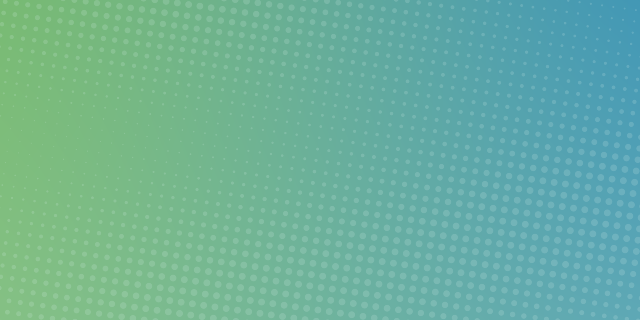
Give the GLSL for this background, as a WebGL 1 fragment shader.

```glsl
precision highp float;

uniform vec2 u_resolution;

const float DOT_SPACING = 0.03555;
const float DOT_TILT = -0.14;
const vec2 DOT_ANCHOR = vec2(1.289, 0.600);
const float MIN_RADIUS = 0.0006;
const float MAX_RADIUS = 0.0106;
const float DOT_OPACITY = 0.17;
const vec3 DOT_COLOR = vec3(0.86, 0.95, 0.93);

mat2 rotation(float angle) {
  float c = cos(angle);
  float s = sin(angle);
  return mat2(c, s, -s, c);
}

// Soft elliptical hill, 1 at its centre
float hill(vec2 p, vec2 center, vec2 spread) {
  vec2 q = (p - center) / spread;
  return exp(-dot(q, q));
}

// Quadratic blend from left through middle to right
vec3 blend3(vec3 left, vec3 middle, vec3 right, float t) {
  return mix(mix(left, middle, t), mix(middle, right, t), t);
}

// Green to teal to blue, paler towards the bottom
vec3 background(vec2 uv) {
  vec3 green = mix(vec3(0.52, 0.755, 0.52), vec3(0.47, 0.73, 0.45), uv.y);
  vec3 teal = mix(vec3(0.43, 0.70, 0.61), vec3(0.42, 0.685, 0.61), uv.y);
  vec3 blue = mix(vec3(0.37, 0.66, 0.71), vec3(0.26, 0.595, 0.71), uv.y);
  float t = mix(uv.x, smoothstep(0.0, 1.0, uv.x), 0.45);
  return blend3(green, teal, blue, t);
}

// Dots swell along the top, bottom and right, and fade in a left valley
float dotRadius(vec2 p) {
  float swell = hill(p, vec2(0.60, 1.03), vec2(0.95, 0.35))
              + hill(p, vec2(0.65, 0.03), vec2(1.00, 0.40))
              + hill(p, vec2(1.95, 0.37), vec2(0.90, 0.40))
              - 0.25 * hill(p, vec2(0.55, 0.56), vec2(0.80, 0.20));
  return mix(MIN_RADIUS, MAX_RADIUS, clamp(swell, 0.0, 1.0));
}

// Coverage of a tilted square grid of dots
float halftone(vec2 p, float pixel) {
  mat2 tilt = rotation(DOT_TILT);
  vec2 grid = (p - DOT_ANCHOR) * tilt / DOT_SPACING;
  vec2 center = DOT_ANCHOR + tilt * floor(grid + 0.5) * DOT_SPACING;
  float edge = length(p - center) - dotRadius(center);
  return 1.0 - smoothstep(-0.5 * pixel, 0.5 * pixel, edge);
}

void main() {
  vec2 uv = gl_FragCoord.xy / u_resolution;
  vec2 p = vec2(uv.x * 2.0, uv.y);
  float pixel = 1.0 / u_resolution.y;

  vec3 color = background(uv);
  color = mix(color, DOT_COLOR, DOT_OPACITY * halftone(p, pixel));
  gl_FragColor = vec4(color, 1.0);
}
```
